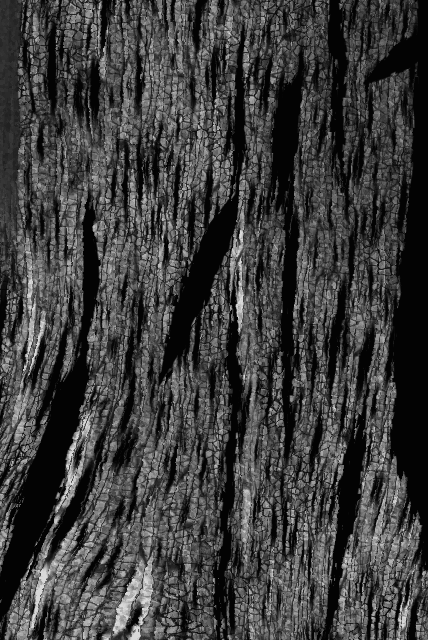
Reproduce this texture procedurally as a WebGL 1 fragment shader.

```glsl
precision highp float;
// Draws old tree bark in hard side light: cracked plates, upright fibres and deep black crevices.
uniform vec2 u_resolution;

vec2 hash2(vec2 p) {
  return fract(sin(vec2(dot(p, vec2(127.1, 311.7)), dot(p, vec2(269.5, 183.3)))) * 43758.5);
}

// Cellular noise: x = distance to nearest seed, y = gap to the second, z = random id
vec3 cells(vec2 p) {
  vec2 base = floor(p), f = fract(p);
  float near = 8.0, second = 8.0, id = 0.0;
  for (int j = -1; j <= 1; j++) {
    for (int i = -1; i <= 1; i++) {
      vec2 o = vec2(float(i), float(j));
      vec2 h = hash2(base + o);
      float d = length(o + h - f);
      if (d < near) {
        second = near;
        near = d;
        id = fract(h.x * 7.3 + h.y * 13.7);
      } else {
        second = min(second, d);
      }
    }
  }
  return vec3(near, second - near, id);
}

// Layered sines for slow bends and tonal drift
float waves(vec2 p) {
  return 0.5 * sin(p.x + 1.7 * sin(p.y)) + 0.3 * sin(2.3 * p.y - 1.4 * p.x + 1.0)
       + 0.2 * sin(4.7 * p.y + 3.1 * p.x);
}

// Signed distance to a crevice that tapers at both ends
float crevice(vec2 p, vec2 a, vec2 b, float halfWidth) {
  vec2 d = b - a;
  float t = clamp(dot(p - a, d) / dot(d, d), 0.0, 1.0);
  return length(p - a - d * t) - halfWidth * (0.1 + 0.9 * sin(3.14 * pow(t, 0.8)));
}

// Spindle-shaped fissures of random size, as signed distance in canvas units
float fissures(vec2 p, vec2 scale, float size) {
  vec3 c = cells(p * scale);
  return (c.x - size * c.z) / scale.x;
}

// Surface height of plates and fibres
float relief(vec2 p) {
  vec3 plate = cells(p * vec2(66.0, 84.0));
  vec3 fibre = cells(p * vec2(100.0, 9.0));
  return 0.6 * smoothstep(0.0, 0.35, plate.y) + 0.5 * plate.z + 0.9 * fibre.z;
}

void main() {
  vec2 p = gl_FragCoord.xy / u_resolution.y;
  vec3 grain = cells(p * vec2(250.0, 230.0));
  vec3 speck = cells(p * vec2(150.0, 130.0) + 5.0);

  // Grain direction: gently bent, leaning left toward the foot
  float foot = 1.0 - smoothstep(0.0, 0.5, p.y);
  vec2 q = p;
  q.x += 0.12 * foot * (1.0 - smoothstep(0.05, 0.35, p.x));
  q.x += 0.05 * foot * smoothstep(0.35, 0.6, p.x);
  q.x -= 0.05 * (p.y - 0.5) + 0.010 * waves(p * vec2(8.0, 5.0));
  q += 0.0012 * vec2(waves(p * vec2(50.0, 70.0)), waves(p.yx * vec2(110.0, 80.0)));
  q += 0.0018 * (vec2(grain.z, speck.z) - 0.5);

  vec3 plate = cells(q * vec2(66.0, 84.0));
  vec3 fibre = cells(q * vec2(100.0, 9.0));
  vec3 strip = cells(q * vec2(19.0, 3.0) + 9.0);

  // Ragged edges for all the dark openings
  float ragged = 0.012 * (fibre.z - 0.5) + 0.006 * (plate.z - 0.5);
  vec2 r = p + vec2(ragged + 0.006 * waves(p * vec2(18.0, 15.0)), 0.0);

  // Large crevices
  float d = crevice(r, vec2(0.14, 0.46), vec2(-0.01, 0.0), 0.029);
  d = min(d, crevice(r, vec2(0.145, 0.70), vec2(0.13, 0.40), 0.014));
  d = min(d, crevice(r, vec2(0.37, 0.70), vec2(0.25, 0.40), 0.023));
  d = min(d, crevice(r, vec2(0.38, 0.96), vec2(0.365, 0.60), 0.008));
  d = min(d, crevice(r, vec2(0.46, 0.88), vec2(0.435, 0.67), 0.018));
  d = min(d, crevice(r, vec2(0.45, 0.69), vec2(0.455, 0.31), 0.010));
  d = min(d, crevice(r, vec2(0.575, 0.40), vec2(0.50, -0.04), 0.011));
  d = min(d, crevice(r, vec2(0.37, 0.55), vec2(0.345, -0.05), 0.009));
  d = min(d, crevice(r, vec2(0.52, 1.05), vec2(0.535, 0.70), 0.010));
  d = min(d, crevice(r, vec2(0.68, 0.95), vec2(0.57, 0.87), 0.019));

  // Scattered slender fissures, then the shadowed side of the trunk
  vec2 s = q + vec2(ragged * 0.35, 0.0);
  d = min(d, fissures(s, vec2(24.0, 2.2), 0.17));
  d = min(d, fissures(s + 3.7, vec2(46.0, 4.0), 0.20));
  d = min(d, fissures(s + 8.1, vec2(80.0, 9.0), 0.22));
  float trunkEdge = 0.614 + 0.035 * smoothstep(0.4, 0.85, p.y)
                  + 0.06 * (1.0 - smoothstep(0.08, 0.33, p.y));
  d = min(d, trunkEdge - r.x);

  // Lit surface
  float slope = relief(q + vec2(0.0020, 0.0016)) - relief(q);
  float tone = 0.42 + 0.09 * waves(p * vec2(11.0, 6.0)) + 0.07 * foot;
  tone += 0.08 * (plate.z - 0.5) + 0.17 * (fibre.z - 0.5) - 0.12 * slope;
  tone += 0.20 * (grain.z - 0.5) + 0.15 * (speck.z - 0.5);

  // Pale bare wood in upright strips
  float bare = smoothstep(0.70, 0.85, strip.z) * (1.0 - smoothstep(0.15, 0.45, strip.x));
  float split = min(crevice(r, vec2(0.385, 0.58), vec2(0.39, 0.10), 0.014),
                    crevice(r, vec2(0.15, 0.36), vec2(0.05, 0.0), 0.016));
  bare = max(bare, 1.0 - smoothstep(-0.006, 0.006, split));
  tone += bare * (0.05 + 0.24 * fibre.z);

  // Broken cracks between plates, longer ones between fibres
  float cracked = (0.5 + 0.4 * waves(q * vec2(16.0, 9.0) + 2.0)) * smoothstep(0.1, 0.6, plate.z);
  tone *= 1.0 - cracked * (1.0 - bare) * (1.0 - smoothstep(0.04, 0.24, plate.y));
  float seam = 0.35 + 0.35 * smoothstep(0.3, 0.7, fibre.z);
  tone *= 1.0 - seam * (1.0 - smoothstep(0.02, 0.18, fibre.y));

  // Smooth dim strip at the upper left, and shade toward the upper right
  float dim = smoothstep(0.5, 0.75, p.y) * (1.0 - smoothstep(0.02, 0.04, r.x));
  tone = mix(tone, 0.12 + 0.06 * fibre.z + 0.06 * grain.z, dim);
  tone *= 1.0 - 0.22 * smoothstep(0.35, 0.65, p.x) * smoothstep(0.3, 0.9, p.y);

  float lit = max(smoothstep(-0.001, 0.0025, d), dim);
  gl_FragColor = vec4(vec3(mix(0.01, clamp(tone, 0.01, 0.85), lit)), 1.0);
}
```
